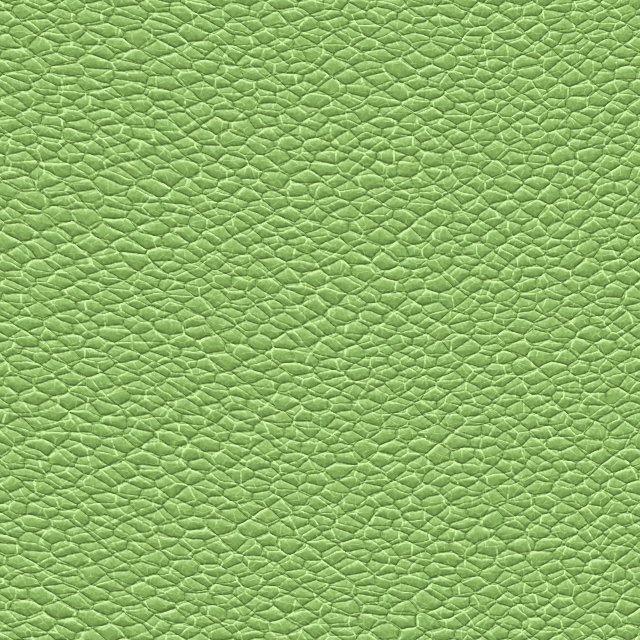
Write a Shadertoy shader that draws this texture.

```glsl
#define PEBBLES vec2(19.0, 58.0)
#define CREASES vec2(17.0, 51.0)
#define HAIRLINES vec2(28.0, 76.0)
#define ROW_OVERLAP 0.62
#define RELIEF 2.75
#define CREASE_LIGHT 1.15
#define GRAIN 0.40
#define TONE_SHIFT -0.10
#define LIGHT_STEP vec2(-0.0003, 0.0012)
#define SHADOW vec3(0.39, 0.53, 0.25)
#define BODY vec3(0.55, 0.715, 0.382)
#define SHINE vec3(0.75, 0.90, 0.59)

vec2 hash2(vec2 p) {
    vec3 h = fract(p.xyx * vec3(0.1031, 0.1030, 0.0973));
    h += dot(h, h.yzx + 33.33);
    return fract((h.xx + h.yz) * h.zy);
}

float gradientDot(vec2 cell, vec2 offset) {
    return dot(hash2(cell + 71.0) * 2.0 - 1.0, offset);
}

// Gradient noise, roughly -0.7 to 0.7
float gradientNoise(vec2 p) {
    vec2 i = floor(p), f = fract(p);
    vec2 u = f * f * f * (f * (f * 6.0 - 15.0) + 10.0);
    vec2 e = vec2(0.0, 1.0);
    float low = mix(gradientDot(i, f), gradientDot(i + e.yx, f - e.yx), u.x);
    float high = mix(gradientDot(i + e.xy, f - e.xy), gradientDot(i + e.yy, f - e.yy), u.x);
    return mix(low, high, u.y);
}

vec2 noise2(vec2 p) {
    return vec2(gradientNoise(p), gradientNoise(p + 37.7));
}

// Vector to a cell seed; staggered, overlapping rows give diamond cells
vec2 toSeed(vec2 cell, vec2 p, float jitter) {
    float stagger = 0.5 * mod(cell.y, 2.0) - 0.25;
    vec2 seed = cell + 0.5 + vec2(stagger, 0.0) + (hash2(cell) - 0.5) * jitter;
    return (seed - p) * vec2(1.0, ROW_OVERLAP);
}

// Distance to the nearest border between irregular diamonds
float borderDistance(vec2 p, float jitter) {
    vec2 base = floor(p), nearest = vec2(0.0), home = base;
    float best = 9.0;
    for (int y = -2; y <= 2; y++)
    for (int x = -1; x <= 1; x++) {
        vec2 cell = base + vec2(x, y);
        vec2 r = toSeed(cell, p, jitter);
        float d = dot(r, r);
        if (d < best) { best = d; nearest = r; home = cell; }
    }
    float border = 9.0;
    for (int y = -3; y <= 3; y++)
    for (int x = -2; x <= 2; x++) {
        if (x == 0 && y == 0) continue;
        vec2 r = toSeed(home + vec2(x, y), p, jitter);
        border = min(border, dot(0.5 * (nearest + r), normalize(r - nearest)));
    }
    return max(border, 0.0);
}

float creaseDistance(vec2 p) {
    return borderDistance(p * CREASES + vec2(17.3, 8.6), 0.65);
}

// Returns height and pebble border distance
vec2 leather(vec2 p) {
    float pebble = borderDistance(p * PEBBLES, 0.48);
    float height = 0.60 * (1.0 - exp(-pebble / 0.065));
    height += 0.32 * smoothstep(0.0, 0.34, pebble);
    height += 0.22 * smoothstep(0.0, 0.09, creaseDistance(p));
    return vec2(height, pebble);
}

// Slow bend of the rows, then smaller irregularities
vec2 flow(vec2 p) {
    vec2 q = p + vec2(0.14 * p.x * p.x, 0.20 * p.x - 0.14 * p.x * p.x);
    q += 0.020 * noise2(p * 3.5);
    q += 0.007 * noise2(p * 15.0 + 5.0);
    return q + 0.0024 * noise2(p * 62.0 + 11.0);
}

void mainImage(out vec4 fragColor, in vec2 fragCoord) {
    vec2 p = fragCoord / iResolution.y;
    vec2 q = flow(p);

    // Slope towards the light
    vec2 above = leather(q + LIGHT_STEP);
    vec2 below = leather(q - LIGHT_STEP);
    float tone = RELIEF * (below.x - above.x) + TONE_SHIFT;

    // Pale, broken crease lines and dark valleys
    float broken = smoothstep(-0.25, 0.25, gradientNoise(p * 85.0 + 3.0));
    float line = 1.0 - smoothstep(0.012, 0.046, creaseDistance(q));
    float hair = 1.0 - smoothstep(0.015, 0.060, borderDistance(q * HAIRLINES + 5.4, 0.9));
    float valley = 1.0 - smoothstep(0.015, 0.075, 0.5 * (above.y + below.y));
    tone += CREASE_LIGHT * line * mix(0.35, 1.0, broken);
    tone += 0.55 * hair * (1.0 - broken);
    tone -= 0.40 * valley;

    // Fine wrinkles, stronger between the pebbles
    float wrinkle = gradientNoise(q * vec2(140.0, 210.0));
    wrinkle += gradientNoise(p * 255.0 + 9.3);
    tone += GRAIN * wrinkle * (1.0 + 1.5 * max(valley, line));

    vec3 color = tone < 0.0
        ? mix(BODY, SHADOW, min(-tone, 1.5))
        : mix(BODY, SHINE, min(tone, 1.3));
    fragColor = vec4(color, 1.0);
}
```
